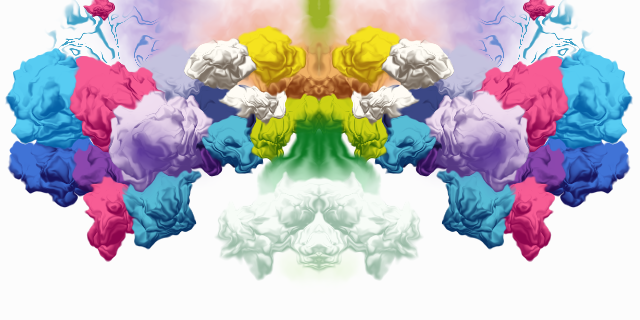
This background is drawn by a Shadertoy shader. Its source:

```glsl
// Mirrored clouds of coloured ink billowing over a white ground.
// Each cloud is a golden-angle spiral of shaded puffs in noise-warped space;
// soft hazes, curling threads and a fanned green stem complete the scene.
#define PUFFS 24
#define PUFF_SIZE 0.34
#define WARP 0.10
#define FINE_WARP 0.022
#define FOLDS 0.15
#define AXIS 0.997

struct Ink { vec3 deep; vec3 bright; };
const Ink CYAN   = Ink(vec3(.02,.38,.65), vec3(.34,.80,.95));
const Ink PINK   = Ink(vec3(.55,.02,.30), vec3(.97,.36,.58));
const Ink BLUE   = Ink(vec3(.09,.08,.36), vec3(.25,.45,.84));
const Ink PURPLE = Ink(vec3(.15,.04,.30), vec3(.55,.28,.68));
const Ink LILAC  = Ink(vec3(.33,.22,.50), vec3(.94,.87,.94));
const Ink TEAL   = Ink(vec3(.03,.20,.39), vec3(.34,.74,.84));
const Ink NAVY   = Ink(vec3(.06,.05,.19), vec3(.23,.28,.52));
const Ink SMOKE  = Ink(vec3(.34,.35,.56), vec3(.77,.76,.87));
const Ink YELLOW = Ink(vec3(.64,.46,.05), vec3(.96,.89,.12));
const Ink LIME   = Ink(vec3(.22,.40,.02), vec3(.80,.82,.08));
const Ink AMBER  = Ink(vec3(.50,.22,.07), vec3(.94,.70,.40));
const Ink CORAL  = Ink(vec3(.45,.40,.35), vec3(1.0,.99,.96));
const Ink MILK   = Ink(vec3(.60,.73,.65), vec3(.97,.99,.97));

vec3 col;     // running colour
vec2 q;       // warped position
float grain;  // marbling value

float hash(vec2 p) {
    p = fract(p * vec2(123.34, 345.45));
    p += dot(p, p + 34.23);
    return fract(p.x * p.y);
}
float noise(vec2 p) {
    vec2 i = floor(p), f = fract(p);
    f = f * f * (3. - 2. * f);
    return mix(mix(hash(i), hash(i + vec2(1, 0)), f.x),
               mix(hash(i + vec2(0, 1)), hash(i + vec2(1, 1)), f.x), f.y);
}
float fbm(vec2 p) {
    float sum = 0., amp = .5;
    for (int i = 0; i < 4; i++, amp *= .5) {
        sum += amp * noise(p);
        p = mat2(1.6, 1.2, -1.2, 1.6) * p + 3.7;
    }
    return sum;
}

// Soft patch of tinted vapour; area holds center and size
void haze(vec4 area, vec3 tint, float strength) {
    vec2 d = (q - area.xy) / area.zw;
    col = mix(col, tint, clamp(strength * exp(-dot(d, d)) * (.1 + 1.8 * grain), 0., 1.));
}

// Heap of rounded puffs, outer ones behind inner ones
void cloud(vec4 area, Ink ink, float soft) {
    vec2 local = (q - area.xy) / area.zw;
    if (max(abs(local.x), abs(local.y)) > 1.5) return;
    for (int i = PUFFS - 1; i >= 0; i--) {
        float k = float(i), rnd = hash(area.xy * 7. + k * .37);
        float angle = k * 2.39996 + area.x * 20.;
        vec2 spot = .82 * sqrt(k / float(PUFFS)) * vec2(cos(angle), sin(angle));
        float radius = PUFF_SIZE * (.65 + .8 * rnd) * min(area.z, area.w);
        vec2 d = (local - spot) * area.zw / radius;
        float dist = length(d);
        vec3 normal = vec3(d, sqrt(max(1. - dist * dist, 0.)));
        float light = .5 + .5 * dot(normal, normalize(vec3(.35, .65, .65)));
        light += FOLDS * sin(30. * grain + 7. * dist + 9. * rnd) + .5 * (rnd - .5) + .16 * local.y;
        float cover = 1. - smoothstep(-soft, soft, (dist - 1.) * radius);
        col = mix(col, mix(ink.deep, ink.bright, smoothstep(.22, 1.05, light)), cover);
    }
}

// Curling filaments along contours of warped noise
void threads(vec4 area, vec3 tint) {
    float fade = 1. - smoothstep(.6, 1.1, length((q - area.xy) / area.zw));
    float curl = noise(q * 21. + 3. * noise(q * 12.));
    float line = 1. - smoothstep(.01, .06, abs(abs(curl - .5) - .13));
    col = mix(col, tint, .85 * line * fade);
}

void mainImage(out vec4 fragColor, in vec2 fragCoord) {
    vec2 p = fragCoord / iResolution.y;
    p.x = abs(p.x - AXIS);
    float edge = 1.2 / iResolution.y;
    q = p + WARP * (vec2(fbm(p * 9.), fbm(p * 9. + 17.)) - .47);
    q += FINE_WARP * (vec2(noise(q * 38.), noise(q * 38. + 9.)) - .5);
    grain = fbm(q * 13. + 5.);
    col = vec3(.99);
    // Vapour and threads along the top
    haze(vec4(.49, .95, .13, .16), vec3(.70, .62, .86), 1.);
    haze(vec4(.22, .91, .20, .13), vec3(.95, .77, .78), 1.);
    haze(vec4(.13, .79, .15, .12), vec3(.92, .58, .30), 1.1);
    haze(vec4(.00, .97, .04, .13), vec3(.62, .70, .16), 1.1);
    threads(vec4(.68, .87, .16, .12), vec3(.12, .57, .74));
    threads(vec4(.54, .88, .05, .16), vec3(.38, .52, .82));
    cloud(vec4(.69, .99, .04, .04), PINK, edge);
    // Dark inner bank
    cloud(vec4(.41, .74, .12, .11), SMOKE, .012);
    cloud(vec4(.38, .56, .11, .10), PURPLE, edge);
    cloud(vec4(.30, .61, .14, .12), NAVY, edge);
    cloud(vec4(.26, .54, .09, .08), TEAL, edge);
    // Outer bank
    cloud(vec4(.82, .46, .15, .11), BLUE, edge);
    cloud(vec4(.82, .69, .13, .15), CYAN, edge);
    cloud(vec4(.60, .46, .17, .13), PURPLE, edge);
    cloud(vec4(.66, .34, .08, .11), PINK, edge);
    cloud(vec4(.50, .36, .11, .12), TEAL, edge);
    cloud(vec4(.63, .68, .13, .14), PINK, edge);
    cloud(vec4(.50, .57, .16, .14), LILAC, edge);
    haze(vec4(.53, .51, .11, .07), vec3(.36, .22, .60), .7);
    // Warm crown and lime flaps
    cloud(vec4(.08, .76, .12, .09), AMBER, .010);
    cloud(vec4(.15, .83, .09, .08), YELLOW, .006);
    cloud(vec4(.05, .64, .09, .06), LIME, edge);
    cloud(vec4(.14, .59, .07, .09), LIME, edge);
    // Green stem fanning down into milk
    float fan = p.x / mix(.18, .07, smoothstep(.42, .60, p.y));
    float strand = .5 + .5 * sin(fan * 15. + 9. * grain);
    vec3 stem = mix(vec3(.84, .93, .87), vec3(.05, .47, .14), smoothstep(.40, .52, p.y + .06 * (grain - .5)));
    stem = mix(stem, vec3(.72, .90, .77), .65 * strand * smoothstep(.60, .46, p.y));
    float body = smoothstep(1.05, .85, fan + .5 * (grain - .5));
    col = mix(col, stem, body * smoothstep(.35, .40, p.y) * smoothstep(.66, .57, p.y));
    // Milky base
    cloud(vec4(.19, .29, .11, .11), MILK, .010);
    cloud(vec4(.07, .32, .14, .12), MILK, .006);
    cloud(vec4(.00, .24, .05, .09), MILK, .006);
    haze(vec4(.00, .17, .07, .04), vec3(.80, .93, .68), .5);
    // Pale coral
    cloud(vec4(.29, .81, .10, .08), CORAL, edge);
    cloud(vec4(.19, .68, .11, .06), CORAL, edge);
    fragColor = vec4(clamp(col, 0., 1.), 1.);
}
```
